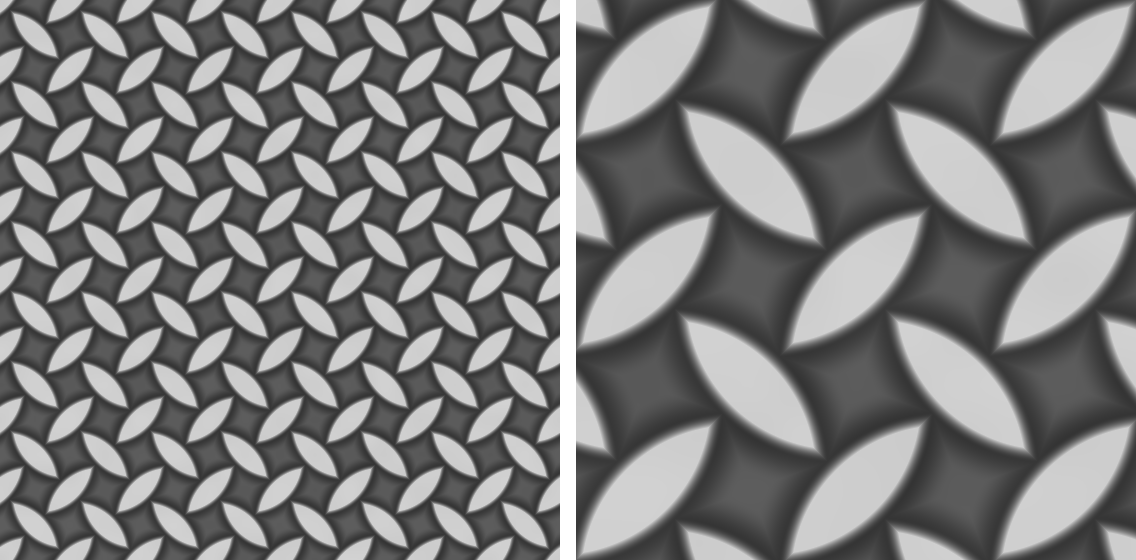
Left, the full canvas; right, a detail of the centre.
Write a WebGL 2 fragment shader that draws this pattern.

```glsl
#version 300 es
precision highp float;
// Steel tread plate: raised pointed bars on alternating diagonals over a shaded ground.

uniform vec2 u_resolution;
out vec4 fragColor;

const float REPEATS = 8.0;            // cells across and down
const float HALF_LENGTH = 0.445;      // bar size, in cells
const float HALF_WIDTH = 0.148;
const float BEVEL_IN = 0.015;         // bevel reach inside the bar outline
const float BEVEL_OUT = 0.050;        // bevel reach outside it
const float SHADE_START = 0.03;       // contact shade around the bars
const float SHADE_END = 0.20;
const float NOISE_CELLS = 32.0;       // whole number, so the noise wraps
const float NOISE_AMOUNT = 0.025;
const vec3 BAR_COLOR = vec3(0.81);
const vec3 GROUND_COLOR = vec3(0.355);
const vec3 SHADE_COLOR = vec3(0.21);

float hash(vec2 p) {
    vec3 q = fract(vec3(p.xyx) * 0.1031);
    q += dot(q, q.yzx + 33.33);
    return fract((q.x + q.y) * q.z);
}

// Value noise on the unit square, periodic over the given number of cells.
float wrappedNoise(vec2 uv, float cells) {
    vec2 p = uv * cells;
    vec2 i = floor(p);
    vec2 f = fract(p);
    f = f * f * (3.0 - 2.0 * f);
    vec2 lo = mod(i, cells);
    vec2 hi = mod(i + 1.0, cells);
    return mix(mix(hash(lo), hash(vec2(hi.x, lo.y)), f.x),
               mix(hash(vec2(lo.x, hi.y)), hash(hi), f.x), f.y);
}

// Intersection of two discs, long axis on x; offsets keep their pointed tips.
float lensDistance(vec2 p) {
    float radius = (HALF_LENGTH * HALF_LENGTH + HALF_WIDTH * HALF_WIDTH) / (2.0 * HALF_WIDTH);
    return length(vec2(p.x, abs(p.y) + radius - HALF_WIDTH)) - radius;
}

// Nearest bar along one diagonal; slope is +1 for rising, -1 for falling.
float barDistance(vec2 p, float slope) {
    float d = 1e3;
    vec2 local = fract(p + 0.5) - 0.5;
    for (int y = -1; y <= 1; y++) {
        for (int x = -1; x <= 1; x++) {
            vec2 q = local - vec2(x, y);
            vec2 axes = vec2(q.x + slope * q.y, q.y - slope * q.x) * sqrt(0.5);
            d = min(d, lensDistance(axes));
        }
    }
    return d;
}

void main() {
    vec2 uv = gl_FragCoord.xy / u_resolution;
    vec2 p = uv * REPEATS;

    // Rising bars sit on cell corners, falling bars on cell centres.
    float d = min(barDistance(p, 1.0), barDistance(p - 0.5, -1.0));

    // Ground darkens towards the bars.
    vec3 color = mix(SHADE_COLOR, GROUND_COLOR, smoothstep(SHADE_START, SHADE_END, d));

    // Bevel: crisp at the top edge, easing out into the ground.
    float rise = clamp((BEVEL_OUT - d) / (BEVEL_IN + BEVEL_OUT), 0.0, 1.0);
    color = mix(color, BAR_COLOR, rise * rise);

    // Faint mottling of the metal.
    color += (wrappedNoise(uv, NOISE_CELLS) - 0.5) * NOISE_AMOUNT;

    fragColor = vec4(color, 1.0);
}
```
